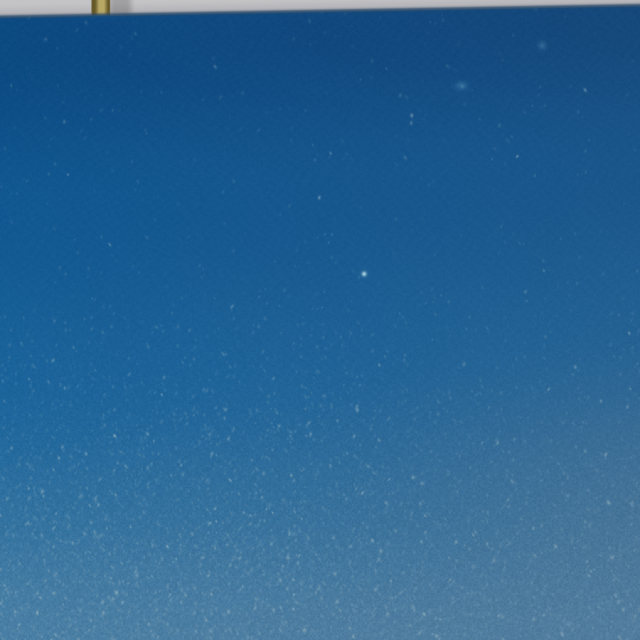
Write a Shadertoy shader that draws this texture.

```glsl
// Glossy blue metallic panel with pale flakes, below a light wall and a brass strip.

vec3 hash3(vec2 p) {
    vec3 q = fract(p.xyx * vec3(0.1031, 0.1030, 0.0973));
    q += dot(q, q.yxz + 33.33);
    return fract((q.xxy + q.yzz) * q.zyx);
}

// Soft vertical band between two positions.
float band(float x, float lo, float hi, float soft) {
    return smoothstep(lo - soft, lo + soft, x) * (1.0 - smoothstep(hi - soft, hi + soft, x));
}

// Cellular flakes: at most one jittered elliptical glint per cell.
float flakes(vec2 uv, float cells, float density, float radius) {
    vec2 p = uv * cells, base = floor(p);
    float glow = 0.0;
    for (int j = -1; j <= 1; j++)
    for (int i = -1; i <= 1; i++) {
        vec2 cell = base + vec2(i, j);
        vec3 rnd = hash3(cell + cells);
        vec3 look = hash3(cell + cells * 3.0 + 17.0);
        vec2 d = p - cell - rnd.xy;
        d.x += d.y * (look.x - 0.5);
        d *= vec2(1.15, 0.85) / (radius * mix(0.7, 1.25, look.y));
        float present = smoothstep(rnd.z - 0.02, rnd.z + 0.02, density);
        glow += present * exp(-dot(d, d)) * mix(0.2, 1.0, look.z * look.z);
    }
    return glow;
}

// Blue sheen, lighter toward the floor and greyer toward the right.
vec3 panelColor(vec2 uv) {
    float h = uv.y - 0.07 * (uv.x - 0.5) * smoothstep(0.05, 0.4, uv.y);
    vec3 c = mix(vec3(0.30, 0.49, 0.63), vec3(0.225, 0.45, 0.615), smoothstep(0.0, 0.21, h));
    c = mix(c, vec3(0.125, 0.39, 0.595), smoothstep(0.13, 0.45, h));
    c = mix(c, vec3(0.085, 0.34, 0.555), smoothstep(0.38, 0.72, h));
    c = mix(c, vec3(0.065, 0.285, 0.495), smoothstep(0.70, 0.96, h));
    c += vec3(0.018, -0.004, -0.014) * (2.0 * uv.x - 1.0);
    float haze = smoothstep(0.45, 1.0, uv.x) * band(uv.y, 0.12, 0.40, 0.12);
    return c + vec3(0.035, 0.012, -0.004) * haze;
}

void mainImage(out vec4 fragColor, in vec2 fragCoord) {
    vec2 uv = fragCoord / iResolution.xy;
    float px = 1.0 / iResolution.y;

    // Panel with faint layered ripples and fine cellular grain
    vec3 panel = panelColor(uv);
    float ripple = sin(uv.y * 410.0 + 2.0 * sin(uv.x * 37.0)) * sin(uv.x * 350.0 + 3.0 * sin(uv.y * 61.0));
    float low = 1.0 - smoothstep(0.0, 0.65, uv.y);
    panel += 0.004 * ripple;
    panel += (hash3(floor(uv * 380.0)).x - 0.5) * mix(0.012, 0.035, low);

    // Flakes gather toward the lower left
    float gather = low * mix(1.0, 0.55, smoothstep(0.3, 0.9, uv.x));
    float glint = 0.55 * flakes(uv, 42.0, 0.025 + 0.38 * gather, 0.10);
    glint += 0.42 * flakes(uv, 85.0, 0.01 + 0.50 * gather * gather, 0.19);
    glint += 0.20 * flakes(uv, 150.0, 0.02 + 0.60 * gather, 0.32);
    panel = mix(panel, vec3(0.69, 0.77, 0.78), min(glint, 0.85));

    // Lone bright fleck and faint scuffs near the top
    vec2 fleck = (uv - vec2(0.569, 0.572)) / 0.0038;
    vec2 scuff = (uv - vec2(0.721, 0.866)) / vec2(0.009, 0.006);
    vec2 mote = (uv - vec2(0.847, 0.929)) / 0.006;
    panel += vec3(0.55, 0.45, 0.30) * exp(-dot(fleck, fleck));
    panel += vec3(0.10, 0.11, 0.09) * (exp(-dot(scuff, scuff)) + exp(-dot(mote, mote)));

    // Wall above, with a brass strip
    float edge = 0.974 + 0.018 * uv.x;
    float above = uv.y - edge;
    vec3 wall = mix(vec3(0.70, 0.70, 0.72), vec3(0.77, 0.77, 0.78), smoothstep(0.0, 0.022, above));
    wall *= 1.0 - 0.18 * band(uv.x, 0.172, 0.205, 0.008);
    float across = (uv.x - 0.143) / 0.029;
    vec3 brass = mix(vec3(0.40, 0.35, 0.16), vec3(0.72, 0.66, 0.40), band(across, 0.3, 0.78, 0.15));
    wall = mix(wall, brass, band(uv.x, 0.143, 0.172, px));

    // Antialiased rim with a thin dark seam
    vec3 color = mix(panel, wall, smoothstep(-0.0015 - px, 0.0015 + px, above));
    float seam = exp(-pow(above / 0.003, 2.0));
    color = mix(color, vec3(0.20, 0.30, 0.40), 0.65 * seam);
    fragColor = vec4(clamp(color, 0.0, 1.0), 1.0);
}
```
